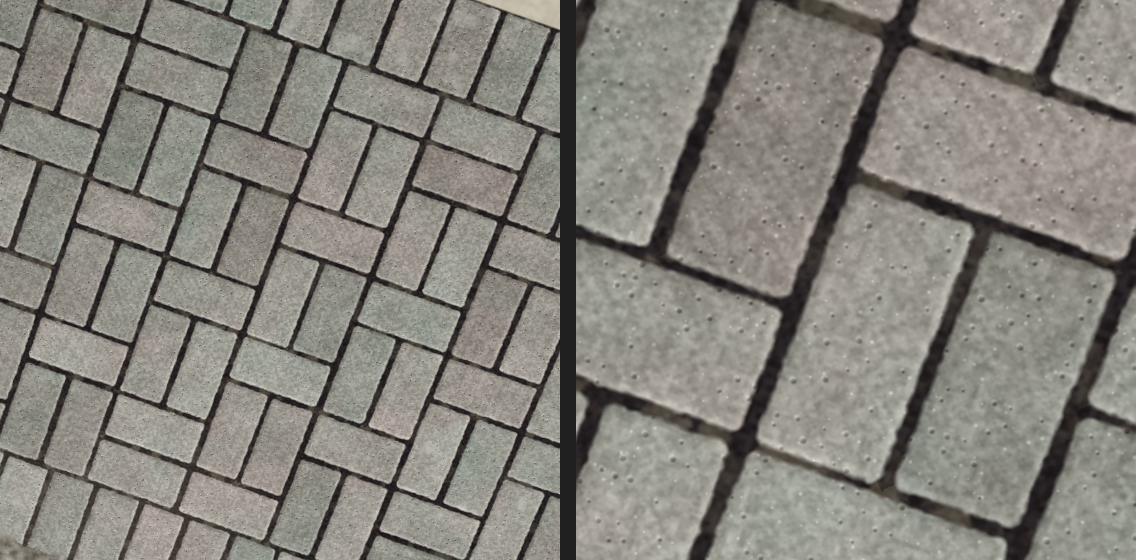
Left, the full canvas; right, a detail of the centre.
Give the GLSL for this texture, as a WebGL 2 fragment shader.

```glsl
#version 300 es
precision highp float;
// Slanted paving of grey concrete bricks: upright pairs and flat singles between two edging rows.
uniform vec2 u_resolution;
out vec4 fragColor;

const vec2 ORIGIN = vec2(0.445, 0.047);        // top left corner of one upright pair
const vec2 ALONG = vec2(0.0868, 0.0306);       // one brick width along a row
const vec2 DOWN = vec2(-0.0303, 0.0833);       // one brick width down a column
const float FIELD_END = 10.0;                  // rows between the edging courses
const float PAVING_TOP = -2.0;
const float PAVING_BOTTOM = 11.7;
const vec2 JOINT = vec2(0.058, 0.046);         // half widths of upright and level joints

const vec3 STONE = vec3(0.575, 0.568, 0.535);
const vec3 PALE = vec3(0.70, 0.69, 0.66);
const vec3 GAP = vec3(0.14, 0.12, 0.125);
const vec3 SOIL = vec3(0.36, 0.33, 0.28);
const vec3 CURB = vec3(0.77, 0.74, 0.67);
const vec3 RUBBLE = vec3(0.52, 0.50, 0.46);

float hash(vec2 p) {
  return fract(sin(dot(p, vec2(127.1, 311.7))) * 43758.5453);
}

float noise(vec2 p) {
  vec2 i = floor(p), f = fract(p);
  f = f * f * (3.0 - 2.0 * f);
  return mix(mix(hash(i), hash(i + vec2(1, 0)), f.x),
             mix(hash(i + vec2(0, 1)), hash(i + vec2(1, 1)), f.x), f.y);
}

float fbm(vec2 p) {
  float sum = 0.0, weight = 0.5;
  for (int i = 0; i < 4; i++) {
    sum += weight * noise(p);
    p = p * 2.03 + 17.3;
    weight *= 0.5;
  }
  return sum / 0.9375;
}

float roundBox(vec2 p, vec2 halfSize, float radius) {
  vec2 d = abs(p) - halfSize + radius;
  return length(max(d, 0.0)) + min(max(d.x, d.y), 0.0) - radius;
}

// Paving coordinates in brick widths, with a slight perspective
vec2 toPaving(vec2 uv) {
  vec2 q = inverse(mat2(ALONG, DOWN)) * (uv - ORIGIN);
  return vec2(q.x * (1.0 + 0.0075 * q.y), q.y * (1.0 + 0.003 * q.y));
}

// Centre (xy) and half size (zw) of the brick around q
vec4 brickAt(vec2 q) {
  if (q.y < 0.0) return vec4(floor(q.x - 0.5) + 1.0, -1.0, 0.5, 1.0);
  if (q.y > FIELD_END) return vec4(floor(q.x - 0.3) + 0.8, FIELD_END + 1.0, 0.5, 1.0);
  float column = floor(q.x / 2.0);
  float t = mod(q.y - column, 3.0);
  float start = round(q.y - t);
  bool cut = start < -0.5 || start + 2.0 > FIELD_END + 0.5;
  if (t >= 2.0 || cut) return vec4(column * 2.0 + 1.0, floor(q.y) + 0.5, 1.0, 0.5);
  return vec4(floor(q.x) + 0.5, start + 1.0, 0.5, 1.0);
}

// Random round spots, one per cell
float spots(vec2 p, float density, float size) {
  vec2 cell = floor(p);
  vec2 offset = 0.3 + 0.4 * vec2(hash(cell + 3.1), hash(cell + 8.7));
  float radius = size * (0.5 + 0.5 * hash(cell + 5.3));
  float d = length(fract(p) - offset) - radius;
  return (1.0 - smoothstep(-0.12, 0.08, d)) * step(hash(cell), density);
}

vec3 brickColor(vec2 q, vec2 uv, vec2 id) {
  float tone = hash(id) - 0.5;
  float warmth = fbm(q * 0.9 + 4.0) - 0.5 + 0.4 * (hash(id + 9.0) - 0.5);
  vec3 color = STONE + 0.07 * tone + 0.12 * (fbm(q * 2.2) - 0.5);
  color += warmth * vec3(0.06, -0.015, 0.005);
  color += 0.07 * (smoothstep(0.0, 1.0, uv.y) - 0.45);
  // Grain, pits with lit rims and pale grit
  color += 0.13 * (noise(q * 21.0) - 0.5) + 0.08 * (noise(q * 41.0) - 0.5);
  color += 0.10 * spots(q * 9.0 + 0.12, 0.24, 0.20);
  color -= 0.21 * spots(q * 9.0, 0.24, 0.18);
  color += 0.12 * spots(q * 13.0 + 5.0, 0.12, 0.20);
  return color;
}

// Pale lichen at lower right and salt bloom on the upper edging
vec3 addWear(vec3 color, vec2 q, vec2 uv) {
  float corner = smoothstep(0.55, 0.70, uv.x) * smoothstep(0.70, 0.80, uv.y);
  float ragged = smoothstep(0.25, 0.55, fbm(q * 7.0));
  float lichen = spots(q * 1.8 + 0.15 * noise(q * 8.0), 0.22, 0.27) * corner * ragged;
  float bloom = smoothstep(0.58, 0.74, fbm(q * 2.6 + 11.0)) * smoothstep(1.5, -0.5, q.y);
  return mix(color, PALE + 0.04, 0.75 * lichen + 0.4 * bloom);
}

void main() {
  vec2 uv = gl_FragCoord.xy / u_resolution;
  uv.y = 1.0 - uv.y;
  vec2 q = toPaving(uv);
  vec4 brick = brickAt(q);
  vec2 id = brick.xy;

  // Brick outline with small shifts and crumbled edges
  vec2 shift = 0.028 * (vec2(hash(id + 1.7), hash(id + 6.2)) - 0.5);
  vec2 local = q - brick.xy - shift;
  float d = roundBox(local, brick.zw - JOINT, 0.07);
  d += 0.035 * (fbm(q * 6.0) - 0.5) + 0.018 * (noise(q * 19.0) - 0.5);

  // Joints: deep shadow, soil and grit, sandier at lower left
  float sandy = smoothstep(0.65, 0.95, uv.y) * (1.0 - smoothstep(0.25, 0.60, uv.x));
  float level = step(brick.w - abs(local.y), brick.z - abs(local.x));
  float debris = smoothstep(0.48, 0.72, fbm(q * 5.0 + 21.0)) * (0.35 + 0.4 * level);
  vec3 joint = mix(GAP, SOIL, clamp(debris + 0.5 * sandy, 0.0, 1.0));
  joint += 0.09 * (noise(q * 24.0) - 0.5);

  // Worn bevel, brighter on the right and lower sides
  vec3 stone = addWear(brickColor(q, uv, id), q, uv);
  float bevel = smoothstep(-0.09, -0.03, d);
  float lit = smoothstep(-0.1, 0.1, max(local.x - brick.z, local.y - brick.w) + 0.16);
  stone += bevel * mix(-0.06, 0.09, lit);
  vec3 color = mix(stone, joint, smoothstep(-0.025, 0.022, d));

  // Ground beyond both edging rows
  float grit = fbm(q * 7.0) - 0.5;
  color = mix(color, CURB + 0.1 * grit, smoothstep(0.03, -0.03, q.y - PAVING_TOP));
  float below = q.y - PAVING_BOTTOM + 0.3 * grit;
  color = mix(color, RUBBLE + 0.5 * grit, smoothstep(-0.03, 0.03, below));
  fragColor = vec4(clamp(color, 0.0, 1.0), 1.0);
}
```
